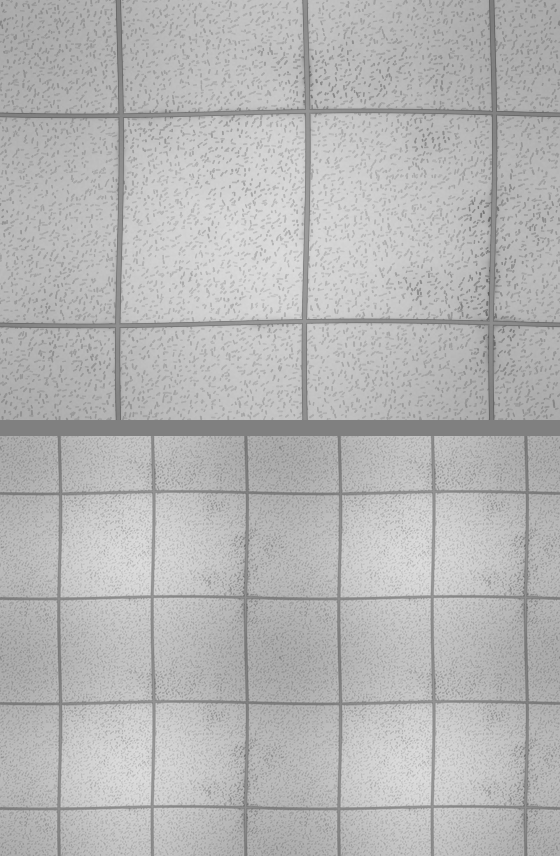
Top, the tile; bottom, the same tile 2 across and 2 down.
Reproduce this texture procedurally as a Shadertoy shader.

```glsl
// Suspended ceiling of pale mineral-fibre panels held by a grey metal grid.
// Each panel is strewn with short slanted pits (one capsule per jittered cell);
// wrapping noise adds stains and soot, and cosines give a light that tiles.

const float TAU = 6.2831853;
const float ASPECT = 4.0 / 3.0;
const ivec2 PANELS = ivec2(3, 2);              // repeats across and down
const vec2 GRID_SHIFT = vec2(0.64, 0.46);      // grid offset, in panels
const vec2 BAR_HALF = vec2(0.0062, 0.0054);    // half widths, canvas heights
const vec2 BAR_BOW = vec2(0.010, 0.012);       // gentle bend, in panels
const ivec2 PIT_CELLS = ivec2(108, 81);
const float PIT_CHANCE = 0.82;
const float PIT_RADIUS = 0.17;                 // in pit cells
const float PIT_SLANT = 0.85;                  // mean direction, radians
const float PANEL_GREY = 0.755;
const float BAR_GREY = 0.55;
const float BAR_RIM_GREY = 0.42;
const vec2 LIGHT_CENTRE = vec2(0.50, 0.43);
const vec2 LIGHT_SWING = vec2(0.052, 0.036);

// Three random values for a cell that wraps after the given period
vec3 hash3(ivec2 cell, ivec2 period, uint seed) {
    uvec3 v = uvec3(uvec2((cell + period) % period), seed);
    v = v * 1664525u + 1013904223u;
    v.x += v.y * v.z; v.y += v.z * v.x; v.z += v.x * v.y;
    v ^= v >> 16u;
    v.x += v.y * v.z; v.y += v.z * v.x; v.z += v.x * v.y;
    return vec3(v >> 8u) / 16777216.0;
}

// Value noise, repeating once over the canvas
float wrapNoise(vec2 uv, ivec2 period, uint seed) {
    vec2 p = uv * vec2(period);
    ivec2 c = ivec2(floor(p));
    vec2 f = smoothstep(0.0, 1.0, fract(p));
    float a = hash3(c, period, seed).x;
    float b = hash3(c + ivec2(1, 0), period, seed).x;
    float d = hash3(c + ivec2(0, 1), period, seed).x;
    float e = hash3(c + ivec2(1, 1), period, seed).x;
    return mix(mix(a, b, f.x), mix(d, e, f.x), f.y);
}

// Coverage by pits: x = coverage, y = depth of the strongest pit
vec2 pits(vec2 uv, float pixel) {
    vec2 p = uv * vec2(PIT_CELLS);
    ivec2 cell = ivec2(floor(p));
    float soft = 0.6 * pixel * float(PIT_CELLS.y);
    vec2 best = vec2(0.0);
    for (int j = -1; j <= 1; j++)
    for (int i = -1; i <= 1; i++) {
        ivec2 c = cell + ivec2(i, j);
        vec3 place = hash3(c, PIT_CELLS, 1u);
        vec3 form = hash3(c, PIT_CELLS, 2u);
        if (place.z > PIT_CHANCE) continue;
        float angle = PIT_SLANT + 2.2 * (form.x - 0.5);
        vec2 axis = vec2(cos(angle), sin(angle));
        vec2 q = p - vec2(c) - place.xy;
        float reach = mix(0.06, 0.36, form.y);
        float dist = length(q - axis * clamp(dot(q, axis), -reach, reach));
        float radius = PIT_RADIUS * mix(0.8, 1.2, form.z);
        float cover = 1.0 - smoothstep(-soft, soft, dist - radius);
        if (cover > best.x) best = vec2(cover, mix(0.7, 1.3, form.x));
    }
    return best;
}

void mainImage(out vec4 fragColor, in vec2 fragCoord) {
    vec2 uv = fragCoord / iResolution.xy;
    float pixel = 1.0 / iResolution.y;

    // Grid: panel index and signed distance to the nearest bar on each axis
    vec2 grid = uv * vec2(PANELS) - GRID_SHIFT + BAR_BOW * sin(TAU * (uv.yx + 0.1));
    vec2 fromBar = (fract(grid + 0.5) - 0.5) / vec2(PANELS) * vec2(ASPECT, 1.0);
    vec2 edges = abs(fromBar) - BAR_HALF;
    float edge = min(edges.x, edges.y);
    vec3 panel = hash3(ivec2(floor(grid)), PANELS, 3u);

    // Light falls off away from the centre
    float light = dot(LIGHT_SWING, cos(TAU * (uv - LIGHT_CENTRE)));

    // Wear: broad stains, and soot gathering in places along the bars
    float stain = 0.65 * wrapNoise(uv, ivec2(8, 6), 4u)
                + 0.35 * wrapNoise(uv, ivec2(24, 18), 5u);
    float patchy = smoothstep(0.50, 0.85, stain);
    float nearBar = exp(-max(edge, 0.0) / 0.035);
    float wear = clamp(0.55 * patchy + nearBar * (0.25 + patchy) * panel.y, 0.0, 1.0);
    float streak = wrapNoise(uv, ivec2(96, 72), 6u);
    float soot = exp(-max(edge, 0.0) / 0.007) * smoothstep(0.45, 0.8, stain) * streak;

    // Panel surface
    vec2 pit = pits(uv, pixel);
    float grain = wrapNoise(uv, ivec2(320, 240), 7u) - 0.5;
    float grey = PANEL_GREY + light + 0.03 * (panel.x - 0.5);
    grey += 0.018 * grain - 0.035 * wear - 0.16 * soot;
    grey -= pit.x * pit.y * mix(0.095, 0.20, wear);
    grey -= 0.05 * exp(-max(edge, 0.0) / 0.003);

    // Metal bars: flat face, dark rims, slight unevenness
    float face = smoothstep(0.0, 0.0035, -edge);
    float bar = mix(BAR_RIM_GREY, BAR_GREY, face) + 0.6 * light;
    bar += 0.05 * (stain - 0.5) + 0.012 * grain;
    grey = mix(bar, grey, smoothstep(-0.6 * pixel, 0.6 * pixel, edge));

    fragColor = vec4(vec3(clamp(grey, 0.0, 1.0)), 1.0);
}
```
